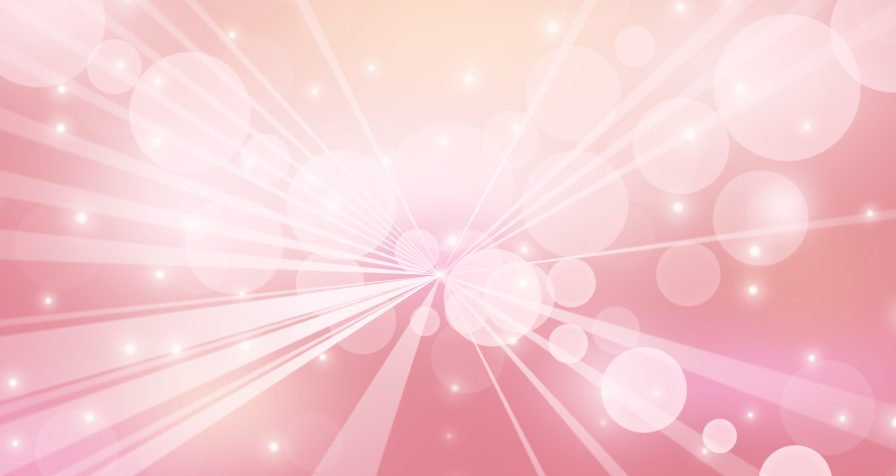
Give the GLSL for this background, as a WebGL 1 fragment shader.

```glsl
precision highp float;
uniform vec2 u_resolution;

#define FOCUS vec2(0.926, 0.422)
#define ROSE vec3(0.885, 0.515, 0.57)
#define BLUSH vec3(0.995, 0.93, 0.945)
#define CREAM vec3(0.995, 0.895, 0.805)
#define ORCHID vec3(0.96, 0.66, 0.81)
#define SALMON vec3(0.94, 0.68, 0.63)
#define RAY_STRENGTH 1.15
#define DISC_STRENGTH 0.48
#define DISC_CELL 0.30
#define SPARK_CELL 0.15

const float PI = 3.14159;

vec2 hash2(vec2 p) {
  vec3 q = fract(p.xyx * vec3(0.1031, 0.1030, 0.0973));
  q += dot(q, q.yzx + 33.33);
  return fract((q.xx + q.yz) * q.zy);
}

float corner(vec2 cell, vec2 offset, vec2 f) {
  return dot(hash2(cell + offset) * 2.0 - 1.0, f - offset);
}

float gradientNoise(vec2 p) {
  vec2 cell = floor(p), f = fract(p);
  vec2 s = f * f * (3.0 - 2.0 * f);
  float low = mix(corner(cell, vec2(0.0), f), corner(cell, vec2(1.0, 0.0), f), s.x);
  float high = mix(corner(cell, vec2(0.0, 1.0), f), corner(cell, vec2(1.0), f), s.x);
  return mix(low, high, s.y);
}

float glow(vec2 p, vec2 center, vec2 radius) {
  vec2 d = (p - center) / radius;
  return exp(-dot(d, d));
}

// Flat translucent disc with a slightly brighter rim
float disc(vec2 p, vec2 center, float radius) {
  float d = length(p - center) - radius;
  float edge = 1.0 / u_resolution.y;
  float fill = 1.0 - smoothstep(-edge, edge, d);
  return fill * (0.9 + 0.2 * smoothstep(-0.4 * radius, 0.0, d));
}

// Stepped discs of two alternating radii, growing and brightening along the line
float discChain(vec2 p, vec2 start, vec2 stride, vec2 radii, float growth, float count) {
  float sum = 0.0;
  for (int i = 0; i < 11; i++) {
    float n = float(i);
    if (n >= count) break;
    float radius = mix(radii.x, radii.y, mod(n, 2.0)) * (1.0 + growth * n);
    sum += disc(p, start + stride * n, radius) * (1.0 + 0.17 * n);
  }
  return sum;
}

// Beams from the focus at regular angles, widening by growth
float rayFan(vec2 d, float start, float stride, float width, float growth, float count) {
  float angle = atan(d.y, d.x);
  float soft = 0.003 + 0.8 / (u_resolution.y * max(length(d), 0.002));
  float sum = 0.0;
  for (int i = 0; i < 6; i++) {
    float n = float(i);
    if (n >= count) break;
    float away = abs(mod(angle - start - stride * n + PI, 2.0 * PI) - PI);
    float beam = width + growth * n;
    sum += 1.0 - smoothstep(beam - soft, beam + soft, away);
  }
  return sum;
}

// Scattered faint discs (x) and sparkles (y)
vec2 scatter(vec2 p) {
  vec2 sum = vec2(0.0);
  for (int j = -1; j <= 1; j++) {
    for (int i = -1; i <= 1; i++) {
      vec2 cell = floor(p / DISC_CELL) + vec2(float(i), float(j));
      vec2 size = hash2(cell + 17.0);
      vec2 center = (cell + 0.15 + 0.7 * hash2(cell + 5.0)) * DISC_CELL;
      sum.x += disc(p, center, mix(0.05, 0.10, size.x)) * size.y;
      cell = floor(p / SPARK_CELL) + vec2(float(i), float(j));
      size = hash2(cell + 41.0);
      center = (cell + 0.1 + 0.8 * hash2(cell + 73.0)) * SPARK_CELL;
      float d = length(p - center) / mix(0.6, 1.2, size.x);
      float spark = exp(-d * d / 0.00006) + 0.5 * exp(-d * d / 0.0009);
      sum.y += spark * step(0.3, size.y);
    }
  }
  return sum;
}

void main() {
  vec2 p = gl_FragCoord.xy / u_resolution.y;
  vec2 d = p - FOCUS;
  float r = length(d);

  // Soft colour fields
  vec3 color = ROSE + 0.03 * gradientNoise(p * 3.0);
  color = mix(color, CREAM, 0.95 * glow(p, vec2(0.98, 0.92), vec2(0.74, 0.40)));
  color = mix(color, BLUSH, 0.95 * glow(p, vec2(0.88, 0.61), vec2(0.55, 0.24)));
  color = mix(color, BLUSH, 0.90 * glow(p, vec2(0.40, 0.58), vec2(0.24, 0.23)));
  color = mix(color, BLUSH, 0.75 * glow(p, vec2(1.55, 0.87), vec2(0.32, 0.20)));
  color = mix(color, BLUSH, 0.80 * glow(p, vec2(0.10, 1.00), vec2(0.25, 0.18)));
  color = mix(color, ORCHID, 0.95 * glow(p, vec2(1.60, 0.21), vec2(0.35, 0.12)));
  color = mix(color, ORCHID, 0.85 * glow(p, vec2(0.05, 0.03), vec2(0.45, 0.18)));
  color = mix(color, mix(CREAM, BLUSH, 0.4), 0.8 * glow(p, vec2(0.45, 0.16), vec2(0.25, 0.17)));
  color = mix(color, SALMON, 0.55 * glow(p, vec2(1.69, 0.41), vec2(0.20, 0.15)));
  color = mix(color, ORCHID, 0.80 * glow(p, vec2(0.925, 0.45), vec2(0.14, 0.10)));
  color = mix(color, BLUSH, 0.90 * glow(p, vec2(1.645, 0.565), vec2(0.065)));
  color = mix(color, BLUSH, 0.60 * glow(p, vec2(1.28, 0.20), vec2(0.12)));

  // Ray fans
  float rays = rayFan(d, 2.31, 0.09, 0.010, 0.001, 5.0);
  rays += rayFan(d, 2.80, 0.136, 0.022, 0.006, 3.0);
  rays += 1.3 * rayFan(d, 3.35, 0.17, 0.07, -0.02, 3.0);
  rays += rayFan(d, 3.25, 0.19, 0.008, 0.002, 3.0);
  rays += 0.6 * rayFan(d, 4.27, 0.0, 0.13, 0.0, 1.0);
  rays += 0.8 * rayFan(d, 5.18, 0.26, 0.014, 0.010, 4.0);
  rays += rayFan(d, 0.134, 0.0, 0.010, 0.0, 1.0);
  rays += 0.8 * rayFan(d, 0.52, 0.11, 0.018, 0.002, 3.0);
  rays += 0.8 * rayFan(d, 1.07, 0.97, 0.018, 0.0, 2.0);
  float rayFade = RAY_STRENGTH * exp(-1.7 * r);
  color = mix(color, vec3(1.0, 0.97, 0.98), clamp(rays * rayFade, 0.0, 0.92));

  // Disc lines and scattered lights
  vec2 lights = scatter(p);
  float discs = discChain(p, vec2(0.081, 0.957), vec2(0.159, -0.097), vec2(0.14, 0.06), -0.045, 11.0);
  discs += 0.7 * discChain(p, vec2(0.762, 0.326), vec2(0.223, 0.1225), vec2(0.07, 0.053), 0.3, 6.0);
  discs += discChain(p, vec2(0.493, 0.485), vec2(0.20, -0.08), vec2(0.103, 0.11), -0.35, 3.0);
  discs += 0.6 * discChain(p, vec2(0.944, 0.608), vec2(0.13, 0.098), vec2(0.135, 0.07), -0.13, 4.0);
  discs += 0.6 * discChain(p, vec2(1.294, 0.306), vec2(0.152, 0.118), vec2(0.05, 0.045), 0.5, 3.0);
  discs += 1.3 * discChain(p, vec2(0.98, 0.346), vec2(0.11, 0.03), vec2(0.045, 0.07), 0.07, 3.0);
  discs += 0.3 * lights.x;
  color = mix(color, BLUSH + 0.02, 1.0 - exp(-DISC_STRENGTH * discs));

  // Sparkles and bright focus
  float calm = 1.0 - 0.8 * glow(p, vec2(1.10, 0.05), vec2(0.40, 0.20));
  float shine = lights.y * calm + 0.7 * exp(-r * r / 0.0002);
  color = mix(color, vec3(1.0, 0.98, 0.97), clamp(shine, 0.0, 1.0));
  gl_FragColor = vec4(clamp(color, 0.0, 1.0), 1.0);
}
```
